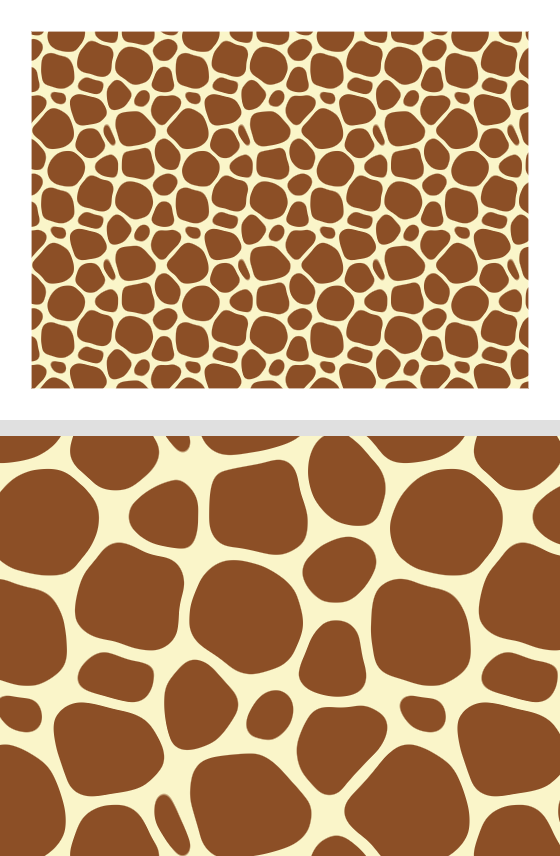
Top: the whole. Bottom: its middle third, enlarged.
Reproduce this pattern procedurally as a Shadertoy shader.

```glsl
// Giraffe hide: a square tile of rounded brown patches on cream, set in a white margin.
// Patches are the cells of a weighted, wrapping Voronoi diagram with smoothed corners;
// periodic gradient noise bends their outlines, so every tile still joins its neighbours.

const vec3 BROWN = vec3(0.55, 0.31, 0.15);
const vec3 CREAM = vec3(0.98, 0.96, 0.79);
const vec3 WHITE = vec3(1.0);

const float MARGIN = 0.0752;                 // in canvas heights
const float TILE_SIZE = 0.3205;              // in canvas heights
const vec2 TILE_ORIGIN = vec2(-0.25, -0.2205);
const float SPAN = 185.0;                    // tile side in hide units
const float HALF_GAP = 2.6;
const float ROUNDING = 11.0;
const float WOBBLE = 4.0;

// Patch centres and relative sizes, in hide units
const int PATCHES = 19;
const vec2 CENTRE[PATCHES] = vec2[PATCHES](
    vec2(22, 135), vec2(76, 150), vec2(131, 142), vec2(166, 162), vec2(168, 123),
    vec2(71, 113), vec2(109, 102), vec2(139, 92), vec2(172, 80), vec2(23, 95),
    vec2(63, 80), vec2(17, 53), vec2(67, 33), vec2(97, 43), vec2(131, 53),
    vec2(174, 17), vec2(36, 182), vec2(93, 184), vec2(136, 4));
const float REACH[PATCHES] = float[PATCHES](
    39.4, 40.6, 42.4, 35.9, 35.8, 33.5, 34.6, 31.9, 37.4, 29.0,
    37.4, 41.8, 36.0, 30.0, 41.0, 37.4, 40.6, 34.6, 40.6);

// Unit gradient at a lattice corner that wraps after "period" cells
vec2 gradientAt(vec2 corner, float period, float seed) {
    corner = mod(corner, period);
    float h = fract(sin(dot(corner, vec2(12.99, 78.23)) + seed) * 4375.85);
    return vec2(cos(6.2832 * h), sin(6.2832 * h));
}

float gradientNoise(vec2 p, float period, float seed) {
    vec2 cell = floor(p), f = p - cell;
    vec2 u = f * f * f * (f * (f * 6.0 - 15.0) + 10.0);
    vec2 e = vec2(1.0, 0.0);
    float a = dot(gradientAt(cell, period, seed), f);
    float b = dot(gradientAt(cell + e.xy, period, seed), f - e.xy);
    float c = dot(gradientAt(cell + e.yx, period, seed), f - e.yx);
    float d = dot(gradientAt(cell + e.xx, period, seed), f - e.xx);
    return mix(mix(a, b, u.x), mix(c, d, u.x), u.y);
}

float smoothMax(float a, float b, float k) {
    float h = max(k - abs(a - b), 0.0) / k;
    return max(a, b) + 0.25 * h * h * k;
}

// Shortest offset on the wrapping tile
vec2 wrapOffset(vec2 d, float span) {
    return d - span * round(d / span);
}

float power(vec2 d, float reach) {
    return dot(d, d) - reach * reach;
}

// Signed distance to the border of the patch owning p, negative inside
float patchDistance(vec2 p, float span, float rounding) {
    int owner = 0;
    float best = 1e6;
    for (int i = 0; i < PATCHES; i++) {
        float w = power(wrapOffset(p - CENTRE[i], span), REACH[i]);
        if (w < best) { best = w; owner = i; }
    }
    vec2 home = wrapOffset(p - CENTRE[owner], span);
    float dist = -span;
    for (int i = 0; i < PATCHES; i++) {
        if (i == owner) continue;
        vec2 away = wrapOffset(p - CENTRE[i], span);
        float border = 0.5 * (best - power(away, REACH[i])) / length(home - away);
        dist = smoothMax(dist, border, rounding);
    }
    return dist;
}

float boxDistance(vec2 p, vec2 halfSize) {
    vec2 d = abs(p) - halfSize;
    return max(d.x, d.y);
}

// Coverage of a shape with an edge one pixel wide
float fill(float dist, float pixel) {
    return clamp(0.5 - dist / pixel, 0.0, 1.0);
}

void mainImage(out vec4 fragColor, in vec2 fragCoord) {
    vec2 canvas = iResolution.xy / iResolution.y;
    vec2 uv = fragCoord / iResolution.y - 0.5 * canvas;
    float pixel = 1.0 / iResolution.y;

    // Hide
    float scale = SPAN / TILE_SIZE;
    vec2 p = (uv - TILE_ORIGIN) * scale;
    vec2 lattice = p / SPAN * 7.0;
    p += WOBBLE * vec2(gradientNoise(lattice, 7.0, 1.0), gradientNoise(lattice, 7.0, 4.0));
    float spot = patchDistance(p, SPAN, ROUNDING) + HALF_GAP;
    vec3 hide = mix(CREAM, BROWN, fill(spot, pixel * scale));

    // Margin
    float panel = boxDistance(uv, 0.5 * canvas - MARGIN);
    fragColor = vec4(mix(WHITE, hide, fill(panel, pixel)), 1.0);
}
```
